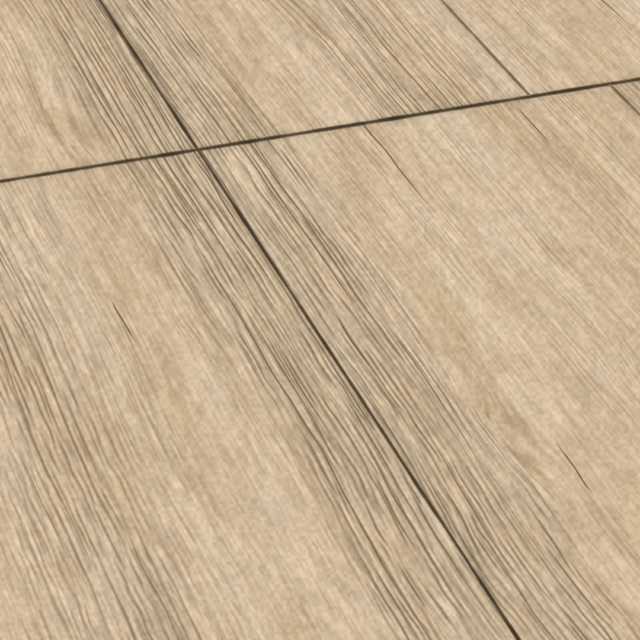
Give the GLSL for this texture, as a Shadertoy shader.

```glsl
// Weathered oak floor planks seen at an angle, crossed by dark seams.
#define CROSSING vec2(0.309, 0.766) // where the two main seams meet
#define PLANK vec2(0.745, 1.3)      // plank width and length
#define LEAN 0.655                  // sideways lean of the long seams
#define RISE 0.16                   // slope of the end seams
#define FAN 0.45                    // perspective spread toward the viewer
#define SEAM 0.0026                 // half width of a seam
#define PALE vec3(0.85, 0.77, 0.655)
#define TAN vec3(0.80, 0.705, 0.575)
#define BROWN vec3(0.60, 0.47, 0.33)
#define GREY vec3(0.72, 0.65, 0.545)
#define GROOVE vec3(0.42, 0.35, 0.255)

float hash(vec2 p) {
    vec3 q = fract(vec3(p.xyx) * 0.1031);
    q += dot(q, q.yzx + 33.33);
    return fract((q.x + q.y) * q.z);
}

float noise(vec2 p) {
    vec2 i = floor(p), f = fract(p);
    f = f * f * (3.0 - 2.0 * f);
    return mix(mix(hash(i), hash(i + vec2(1, 0)), f.x),
               mix(hash(i + vec2(0, 1)), hash(i + vec2(1, 1)), f.x), f.y);
}

float fbm(vec2 p) {
    float sum = 0.0, amp = 0.53;
    for (int i = 0; i < 4; i++) {
        sum += amp * noise(p);
        p = p * 2.03 + 17.3;
        amp *= 0.5;
    }
    return sum;
}

// Smooth-edged line of the given half width
float line(float dist, float halfWidth, float px) {
    return 1.0 - smoothstep(halfWidth - px, halfWidth + px, abs(dist));
}

// One thin wandering groove per lane, fading in and out along its length
float grooves(vec2 grain, float lanes, float breaks, float px) {
    float x = grain.x * lanes, lane = floor(x);
    vec2 track = vec2(lane * 17.0 + 0.5, grain.y * breaks + 7.7 * hash(vec2(lane, lanes)));
    float wander = 0.5 + 0.5 * (noise(track * vec2(1.0, 1.6) + 53.0) - 0.5);
    float depth = smoothstep(0.3, 0.75, noise(track));
    return depth * line((x - lane - wander) / lanes, 0.0016, 1.6 * px);
}

void mainImage(out vec4 fragColor, in vec2 fragCoord) {
    float px = 0.8 / iResolution.y;
    vec2 uv = fragCoord / iResolution.xy;
    vec2 q = uv - CROSSING;

    // Floor coordinates: x across the planks, y along them; upper rows are narrower
    float spread = 1.0 - FAN * q.y;
    vec2 floorPos = vec2((q.x + LEAN * q.y) / spread, q.y - RISE * q.x);
    vec2 plank = PLANK - vec2(0.148 * step(0.0, floorPos.y), 0.0);
    vec2 id = floor(floorPos / plank);
    vec2 local = floorPos - id * plank;
    vec2 seed = id * 7.31 + 41.0;

    // Worn streaks: along every second seam, and in bands on alternate planks
    float seamIndex = floor(floorPos.x / plank.x + 0.5);
    float mainSeam = 1.0 - mod(abs(seamIndex), 2.0);
    float nearSeam = abs(floorPos.x - seamIndex * plank.x);
    float ragged = 0.09 * (fbm(floorPos * vec2(24.0, 5.0)) - 0.5);
    float edgeWear = smoothstep(0.18, 0.11, nearSeam + ragged) * mainSeam;
    float rough = 1.0 - mod(abs(id.x + id.y), 2.0);
    float band = 0.5 + 0.5 * cos(14.6 * (floorPos.x + ragged));
    float worn = max(edgeWear, band * mix(0.12, 0.75, rough));
    worn = min(worn * (0.7 + 0.5 * noise(floorPos * vec2(9.0, 3.0) + seed)), 1.0);

    // Small knots bend the grain; short cracks follow it
    float grainX = local.x + 0.016 * (noise(local * vec2(5.0, 4.0) + seed) - 0.5)
                 + 0.002 * (noise(floorPos * vec2(30.0, 24.0)) - 0.5);
    float knots = 0.0, cracks = 0.0;
    for (int i = 0; i < 6; i++) {
        vec2 s = seed + float(i) * vec2(3.7, 9.1);
        vec2 spot = vec2(hash(s), hash(s + 5.3)) * plank;
        vec2 d = (local - spot) / vec2(0.04, 0.075);
        float knot = exp(-dot(d, d)) * (1.0 - 0.9 * edgeWear);
        knots += knot;
        grainX += 0.02 * knot;

        vec2 start = vec2(hash(s + 11.9), hash(s + 23.7)) * plank;
        float wobble = 0.005 * noise(vec2(local.y * 28.0, s.x));
        float along = abs(local.y - start.y) / mix(0.03, 0.10, hash(s + 2.2));
        cracks += line(local.x - start.x + wobble, 0.0012, px)
                * smoothstep(1.0, 0.4, along);
    }
    vec2 grain = vec2(grainX, local.y) + seed;

    // Base tint with soft blotches, brown figure and ragged flecks
    float blotch = fbm(grain * vec2(16.0, 6.0));
    vec3 col = mix(TAN, PALE, smoothstep(0.15, 0.8, blotch));
    float figure = smoothstep(0.45, 0.75, fbm(grain * vec2(45.0, 19.0)));
    col = mix(col, BROWN, figure * (0.13 + 0.35 * min(knots, 1.0)));
    col = mix(col, GREY, 0.42 * worn);

    // Fine fibres, then broken grooves with pale ridges beside them
    float fibre = 0.35 * noise(grain * vec2(170.0, 16.0))
                + 0.65 * noise(grain * vec2(290.0, 38.0));
    col *= 1.0 + (fibre - 0.5) * mix(0.17, 0.34, worn);
    float streaky = smoothstep(0.42, 0.68, fbm(grain * vec2(14.0, 5.0) + 9.0));
    float depth = max(worn, 0.42 * streaky);
    vec2 beside = grain - vec2(0.0042, 0.0);
    float ridge = max(grooves(beside, 82.0, 9.0, px), grooves(beside, 117.0, 21.0, px));
    float cut = max(grooves(grain, 82.0, 9.0, px), 0.8 * grooves(grain, 117.0, 21.0, px));
    col = mix(col, PALE * 1.03, 0.5 * depth * ridge);
    col = mix(col, mix(BROWN, GROOVE, 0.3 + 0.7 * worn), 0.78 * depth * cut);
    col = mix(col, GROOVE, 0.8 * min(cracks, 1.0));
    col *= 0.93 + 0.10 * noise(uv * 200.0) + 0.04 * noise(uv * 95.0);

    // Seams with slightly uneven edges; secondary long seams are fainter
    vec2 toSeam = abs(floorPos - floor(floorPos / plank + 0.5) * plank);
    toSeam.x *= 0.84 * spread;
    float gapDist = min(toSeam.x, toSeam.y);
    float strength = toSeam.x < toSeam.y ? mix(0.6, 1.0, mainSeam) : 1.0;
    float uneven = fbm(uv * 26.0);
    float gap = line(gapDist, SEAM * (0.6 + 0.7 * uneven), 1.6 * px);
    col *= 1.0 - 0.18 * strength * exp(-gapDist / 0.004);
    col = mix(col, 0.58 * GROOVE, strength * gap * (0.65 + 0.4 * uneven));

    fragColor = vec4(clamp(col, 0.0, 1.0), 1.0);
}
```
